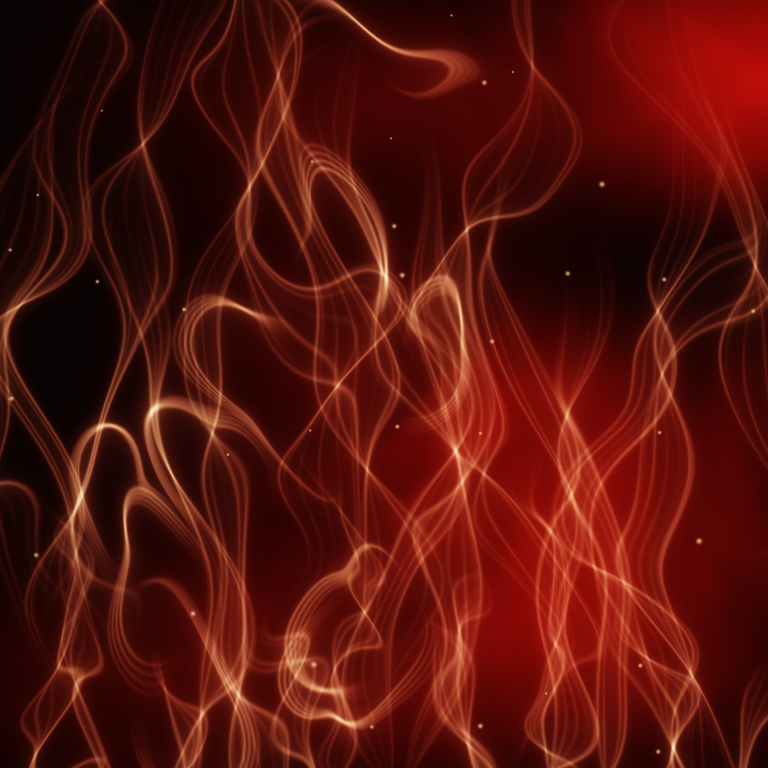
Write a three.js fragment shader that draws this background.

```glsl
// Glowing wisps of fire over black and deep red haze.
// Twisting veils are strands strung between two wavy edges; curls are bent rings.
// Layered sines warp the plane and shape the haze; cells scatter the sparks.
varying vec2 vUv;

const float PI = 3.14159;

float hash(float n) { return fract(sin(n * 127.1 + 3.7) * 43758.5); }

float blob(vec2 p, vec2 center, vec2 radius) {
  vec2 q = (p - center) / radius;
  return exp(-dot(q, q));
}

float clouds(vec2 p) {
  float sum = 0.5, amp = 0.3;
  for (int i = 0; i < 5; i++) {
    p = mat2(0.8, -0.6, 0.6, 0.8) * p * 1.7 + 0.6 * sin(p.yx * 1.3);
    sum += amp * sin(p.x) * sin(p.y + 1.0);
    amp *= 0.6;
  }
  return clamp(sum, 0.0, 1.0);
}

// Bends the plane so that straight strands sway and fold.
vec2 sway(vec2 p, float seed) {
  p.x += 0.022 * sin(p.y * 9.0 + seed * 5.0) + 0.008 * sin(p.y * 23.0 + p.x * 8.0 + seed);
  p.y += 0.05 * sin(p.x * 11.0 + seed * 3.0) + 0.022 * sin(p.x * 27.0 + p.y * 7.0 + seed);
  return p;
}

// A fine bright core inside a soft halo.
float filament(float d) {
  return exp(-d * d / 0.000005) + 0.26 * exp(-abs(d) / 0.008);
}

// Left and right edge of a veil at height y; they cross where it twists.
vec2 veilEdges(float y, float width, float freq, float seed) {
  float middle = width * (1.1 * sin(freq * 0.7 * y + seed * 7.0) + 0.4 * sin(freq * 1.9 * y + seed * 3.0));
  float spread = width * (0.75 * sin(freq * y + seed * 11.0) + 0.3 * sin(freq * 2.3 * y + seed));
  return middle + vec2(-spread, spread);
}

float veil(vec2 p, vec2 center, float extent, float width, float freq, float seed) {
  vec2 q = sway(p, seed) - center;
  float fade = 1.0 - smoothstep(0.35, 1.0, abs(q.y) / extent);
  if (fade <= 0.0) return 0.0;
  vec2 edges = veilEdges(q.y, width, freq, seed);
  vec2 slopes = (veilEdges(q.y + 0.002, width, freq, seed) - edges) / 0.002;
  float low = min(edges.x, edges.y), high = max(edges.x, edges.y);
  float inside = smoothstep(-0.003, 0.004, min(q.x - low, high - q.x));
  float across = clamp((q.x - low) / (high - low + 0.001), 0.0, 1.0);
  float light = inside * (0.05 + 0.1 * across * across) * 0.07 / (high - low + 0.03);
  for (int k = 0; k < 7; k++) {
    float n = float(k);
    float t = 0.5 - 0.5 * cos(PI * n / 6.0);
    float slope = mix(slopes.x, slopes.y, t);
    float d = (q.x - mix(edges.x, edges.y, t)) / sqrt(1.0 + slope * slope);
    float shimmer = 0.55 + 0.45 * sin(q.y * 10.0 + n * 2.1 + seed * 4.0);
    light += filament(d) * shimmer * mix(0.17, 0.4, abs(2.0 * t - 1.0));
  }
  return light * fade;
}

float curl(vec2 p, vec2 center, vec2 radius, float seed) {
  vec2 q = (sway(p, seed) - center) / radius;
  float angle = atan(q.y, q.x);
  float dist = length(q), size = min(radius.x, radius.y);
  float bend = 1.0 + 0.24 * sin(2.0 * angle + seed * 5.0) + 0.13 * sin(3.0 * angle + seed * 9.0);
  float arc = smoothstep(-0.8, 0.7, cos(angle - seed * 6.0));
  float light = 0.07 * smoothstep(0.04, -0.04, dist - bend) * smoothstep(0.1, 1.0, dist);
  for (int k = 0; k < 4; k++) {
    float n = float(k);
    float ring = bend * (1.0 + 0.09 * n * sin(angle + seed * 8.0));
    light += filament((dist - ring) * size) * (0.5 - 0.1 * n);
  }
  return light * arc;
}

// One rare, tiny ember per cell.
float sparks(vec2 p, float cells) {
  vec2 cell = floor(p * cells);
  float id = cell.x + cell.y * 57.0;
  vec2 spot = (cell + 0.2 + 0.6 * vec2(hash(id), hash(id + 0.3))) / cells;
  float size = mix(0.001, 0.003, hash(id + 0.6));
  return step(0.95, hash(id + 0.8)) * exp(-pow(length(p - spot) / size, 2.0));
}

float haze(vec2 p) {
  float heat = 0.72 * blob(p, vec2(0.76, 0.36), vec2(0.3, 0.22));
  heat += 0.95 * blob(p, vec2(1.0, 0.92), vec2(0.22, 0.16));
  heat += 0.28 * blob(p, vec2(0.5, 0.48), vec2(0.2, 0.25));
  heat += 0.24 * blob(p, vec2(0.5, 0.12), vec2(0.5, 0.16));
  heat += 0.25 * blob(p, vec2(0.55, 0.88), vec2(0.3, 0.12));
  heat *= 1.0 - 0.85 * blob(p, vec2(0.86, 0.65), vec2(0.22, 0.09));
  return heat * (0.4 + 1.1 * clouds(p * 4.0));
}

void main() {
  vec2 p = vUv;
  float light = 0.0;

  // Tall veils, then small flames along the foot.
  for (int i = 0; i < 15; i++) {
    float n = float(i), a = hash(n), b = hash(n + 0.4);
    vec2 center = vec2((n + 0.2 + 0.6 * a) / 15.0, 0.2 + 0.55 * b);
    light += veil(p, center, mix(0.4, 0.65, a), mix(0.035, 0.075, b), mix(6.0, 11.0, a), n + b);
  }
  for (int i = 0; i < 10; i++) {
    float n = float(i), a = hash(n + 40.2), b = hash(n + 40.7);
    vec2 center = vec2((n + a) / 10.0, 0.12 * b);
    light += 0.85 * veil(p, center, mix(0.14, 0.26, b), mix(0.018, 0.035, a), mix(16.0, 26.0, b), n + a);
  }
  // Curls climb the left half, with one flat loop at the top.
  for (int i = 0; i < 9; i++) {
    float n = float(i), a = hash(n + 80.1), b = hash(n + 80.6);
    vec2 center = vec2(0.14 + 0.5 * a, 0.06 + 0.07 * n);
    light += curl(p, center, mix(vec2(0.045, 0.06), vec2(0.08, 0.12), b), n + b);
  }
  light += curl(p, vec2(0.48, 0.93), vec2(0.09, 0.035), 0.2);

  // Upper corners stay dim.
  light *= 1.0 - 0.7 * smoothstep(0.5, 0.95, p.y) * smoothstep(0.12, 0.45, abs(p.x - 0.42));

  vec3 color = vec3(0.03, 0.006, 0.006) + haze(p) * vec3(0.9, 0.03, 0.015);
  color += light * vec3(0.92, 0.21, 0.12) + light * light * vec3(0.15, 0.28, 0.17);
  color += sparks(p, 26.0) * vec3(1.6, 1.0, 0.6);
  gl_FragColor = vec4(1.0 - exp(-color), 1.0);
}
```
